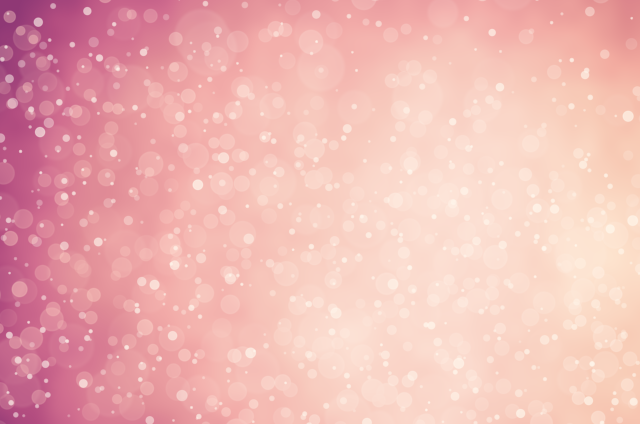
A WebGL 1 fragment shader for this background:

```glsl
precision highp float;
// Rose and cream bokeh: an off-centre elliptical glow drives a colour ramp
// from plum to ivory, with soft mottling. Jittered grids of translucent discs,
// from broad blurs to tiny sparkles, are laid over it.
uniform vec2 u_resolution;

// Colour ramp, dark to light
const vec3 PLUM = vec3(0.56, 0.22, 0.46);
const vec3 MULBERRY = vec3(0.70, 0.30, 0.50);
const vec3 ROSE = vec3(0.82, 0.43, 0.56);
const vec3 DUSTY_PINK = vec3(0.88, 0.55, 0.59);
const vec3 CORAL = vec3(0.95, 0.67, 0.66);
const vec3 PEACH = vec3(0.97, 0.79, 0.74);
const vec3 CREAM = vec3(0.99, 0.88, 0.83);
const vec3 IVORY = vec3(1.0, 0.94, 0.89);

const vec3 DISC_PEACH = vec3(1.0, 0.83, 0.77);
const vec3 DISC_PALE = vec3(1.0, 0.95, 0.91);
const vec3 SPARKLE = vec3(1.0, 0.98, 0.94);

// Glow in fractions of the canvas; levels count steps along the ramp
const vec2 GLOW_CENTRE = vec2(0.75, 0.39);
const vec2 GLOW_FALLOFF = vec2(8.4, 4.9);
const float GLOW_PEAK = 6.0;
const float CORNER_SHADE = 0.9;
const float MOTTLE = 1.3;
const float EDGE_WARMTH = 0.035;

float hash(vec2 p) {
  vec3 q = fract(p.xyx * vec3(0.1031, 0.1030, 0.0973));
  q += dot(q, q.yzx + 33.33);
  return fract((q.x + q.y) * q.z);
}

float noise(vec2 p) {
  vec2 i = floor(p);
  vec2 f = fract(p);
  f = f * f * (3.0 - 2.0 * f);
  float low = mix(hash(i), hash(i + vec2(1.0, 0.0)), f.x);
  float high = mix(hash(i + vec2(0.0, 1.0)), hash(i + 1.0), f.x);
  return mix(low, high, f.y);
}

vec3 ramp(float level) {
  vec3 c = mix(PLUM, MULBERRY, clamp(level, 0.0, 1.0));
  c = mix(c, ROSE, clamp(level - 1.0, 0.0, 1.0));
  c = mix(c, DUSTY_PINK, clamp(level - 2.0, 0.0, 1.0));
  c = mix(c, CORAL, clamp(level - 3.0, 0.0, 1.0));
  c = mix(c, PEACH, clamp(level - 4.0, 0.0, 1.0));
  c = mix(c, CREAM, clamp(level - 5.0, 0.0, 1.0));
  return mix(c, IVORY, clamp(level - 6.0, 0.0, 1.0));
}

// Discs crowd below a line falling from upper left to middle right
float crowding(vec2 uv) {
  float above = uv.y - mix(0.95, 0.5, uv.x);
  return mix(1.0, 0.4, smoothstep(-0.1, 0.2, above));
}

// Coverage of one jittered grid of discs; sizes are in canvas heights
float discs(vec2 p, float cell, vec2 radii, float blur, float amount, float seed) {
  float aspect = u_resolution.x / u_resolution.y;
  float edge = max(blur, 0.9 / u_resolution.y);
  float clear = 1.0;
  vec2 home = floor(p / cell);
  for (int y = -1; y <= 1; y++) {
    for (int x = -1; x <= 1; x++) {
      vec2 id = home + vec2(float(x), float(y));
      vec2 key = id + seed * vec2(17.0, 31.0) + 50.0;
      vec2 centre = (id + vec2(hash(key), hash(key + 71.3))) * cell;
      float size = hash(key + 133.7);
      float radius = mix(radii.x, radii.y, size * size);
      float d = length(p - centre) - radius;
      float body = 1.0 - smoothstep(-edge, edge, d);
      float rim = smoothstep(-0.25 * radius, 0.0, d);
      float present = step(hash(key + 211.9), amount * crowding(centre / vec2(aspect, 1.0)));
      float strength = mix(0.35, 1.0, hash(key + 307.1));
      clear *= 1.0 - present * strength * body * (0.8 + 0.2 * rim);
    }
  }
  return 1.0 - clear;
}

void main() {
  vec2 uv = gl_FragCoord.xy / u_resolution;
  vec2 p = gl_FragCoord.xy / u_resolution.y;

  // Glow, shaded upper right corner and cloudy mottling
  vec2 offset = uv - GLOW_CENTRE;
  float level = GLOW_PEAK - dot(GLOW_FALLOFF, offset * offset);
  level -= CORNER_SHADE * smoothstep(0.7, 1.0, uv.x) * smoothstep(0.6, 1.0, uv.y);
  float cloud = 0.5 * noise(p * 5.0 + 3.0) + 0.3 * noise(p * 11.0 + 9.0) + 0.2 * noise(p * 23.0);
  level += MOTTLE * (cloud - 0.5);
  vec3 colour = ramp(level);
  colour.b -= EDGE_WARMTH * smoothstep(0.72, 1.0, uv.x);

  // Broad out-of-focus discs, paler toward the glow
  vec3 disc = mix(DISC_PEACH, DISC_PALE, smoothstep(0.05, 0.5, uv.x));
  colour = mix(colour, disc, 0.17 * discs(p, 0.13, vec2(0.035, 0.065), 0.006, 0.8, 1.0));
  colour = mix(colour, disc, 0.34 * discs(p, 0.075, vec2(0.016, 0.032), 0.002, 0.75, 2.0));

  // Small bright discs
  colour = mix(colour, disc, 0.55 * discs(p, 0.064, vec2(0.011, 0.019), 0.0015, 0.55, 3.0));
  colour = mix(colour, SPARKLE, 0.85 * discs(p, 0.052, vec2(0.006, 0.013), 0.0015, 0.5, 4.0));

  // Pinpoint sparkles
  colour = mix(colour, SPARKLE, discs(p, 0.042, vec2(0.0025, 0.006), 0.001, 0.45, 5.0));

  gl_FragColor = vec4(colour, 1.0);
}
```
